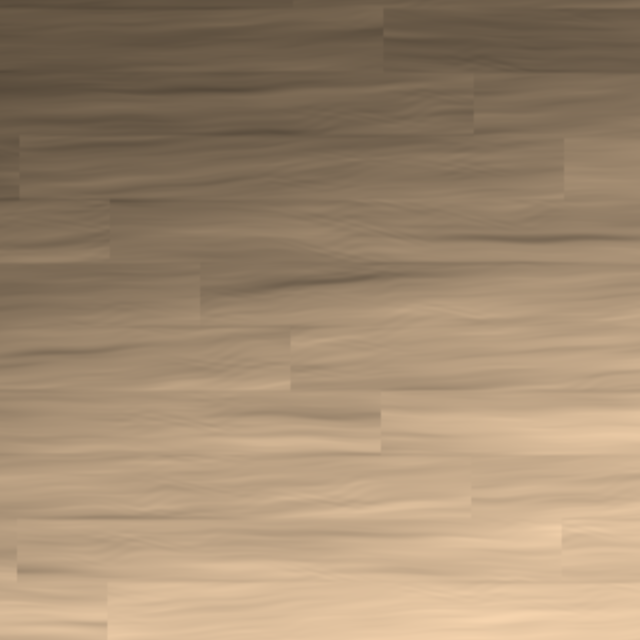
Write a three.js fragment shader that draws this texture.

```glsl
// Pale oak floor: ten rows of staggered planks, lit from the lower right.
varying vec2 vUv;

const float ROW_HEIGHT = 0.0996;
const float TOP_SEAM = 0.987;
const float PLANK_LENGTH = 0.851;
const float FIRST_JOINT = 0.599;
const float STAGGER = 0.1412;
const float JOINT_BLUR = 0.0025;
const float SEAM_BLUR = 0.004;
const vec3 SHADOW_WOOD = vec3(0.355, 0.302, 0.238);
const vec3 LIT_WOOD = vec3(0.89, 0.768, 0.63);

float hash(vec2 p) {
  return fract(sin(dot(p, vec2(12.99, 78.23))) * 4375.85);
}

// Cellular noise: each cell holds one soft stroke, light or dark.
float strokes(vec2 p, float thinness) {
  vec2 cell = floor(p);
  vec2 local = fract(p);
  float sum = 0.0;
  for (int j = -1; j <= 1; j++) {
    for (int i = -1; i <= 1; i++) {
      vec2 offset = vec2(float(i), float(j));
      vec2 id = cell + offset;
      vec2 center = vec2(hash(id), hash(id + 17.3));
      vec2 d = offset + center - local;
      float weight = 2.0 * hash(id + 41.7) - 1.0;
      sum += weight * exp(-4.5 * d.x * d.x - thinness * d.y * d.y);
    }
  }
  return sum;
}

// Fine crinkles across the grain, gathered in patches.
float ripple(vec2 p, float patchAmount) {
  float wave = sin(p.x * 85.0 + p.y * 260.0 + 3.0 * sin(p.y * 130.0 + p.x * 23.0));
  wave += sin(p.x * 57.0 - p.y * 400.0 + 2.0 * sin(p.x * 41.0));
  return wave * smoothstep(0.0, 0.8, patchAmount);
}

// Relative brightness of one plank, given its row and number.
float wood(vec2 p, vec2 plank) {
  float seed = hash(plank + 3.1);
  float tone = hash(plank + 8.7) - 0.5;
  float slope = mix(-0.01, 0.1, seed * seed);
  vec2 q = p + vec2(7.0, 13.0) * seed;
  q.y -= slope * p.x;
  q.y += 0.003 * sin(p.x * 9.0 + seed * 6.3);
  q.y += 0.0014 * sin(p.x * 37.0 + p.y * 50.0 + seed * 19.0);

  float broad = strokes(q * vec2(2.4, 30.0), 4.5);
  float fine = strokes(q * vec2(5.0, 80.0), 4.5);
  float fiber = strokes(q * vec2(11.0, 150.0), 4.5);
  float vein = min(strokes(q * vec2(2.8, 24.0) + 5.0, 40.0), 0.0);
  float crinkle = ripple(q, strokes(q * vec2(5.0, 14.0) + 31.0, 4.5));
  return 0.06 * tone + 0.08 * broad + 0.052 * fine + 0.03 * fiber
    + 0.15 * vein + 0.013 * crinkle;
}

// Planks in one row, blended across the nearest end joint.
float plankRow(vec2 p, float row) {
  float along = (p.x - FIRST_JOINT - STAGGER * row) / PLANK_LENGTH;
  float joint = floor(along + 0.5);
  float gap = (along - joint) * PLANK_LENGTH;
  float side = smoothstep(-JOINT_BLUR, JOINT_BLUR, gap);
  float left = wood(p, vec2(joint - 1.0, row));
  float right = wood(p, vec2(joint, row));
  return mix(left, right, side);
}

// All rows, counted downward and blended across the nearest seam.
float planks(vec2 p) {
  float down = (TOP_SEAM - p.y) / ROW_HEIGHT;
  float seam = floor(down + 0.5);
  float gap = (down - seam) * ROW_HEIGHT;
  float side = smoothstep(-SEAM_BLUR, SEAM_BLUR, gap);
  float shade = mix(plankRow(p, seam - 1.0), plankRow(p, seam), side);
  float wear = smoothstep(0.1, 1.0, sin(p.x * 6.0 + seam * 2.4));
  float line = exp(-gap * gap / (SEAM_BLUR * SEAM_BLUR));
  return shade - 0.07 * wear * line;
}

// Long bands that run across several planks.
float bands(vec2 p) {
  vec2 q = p - vec2(0.0, 0.03 * p.x - 0.004 * sin(p.x * 7.0));
  return 0.06 * strokes(q * vec2(1.5, 20.0) + 9.0, 4.5)
    + 0.035 * strokes(q * vec2(1.8, 9.0) + 23.0, 4.5);
}

// Light falling off toward the upper left, steepest in the middle.
float lighting(vec2 p) {
  float down = 1.0 - p.y;
  float light = 0.21 * p.x + 0.77 * down + 0.2 * p.x * down * p.y;
  return light - 0.055 * sin(6.2832 * light);
}

void main() {
  float light = lighting(vUv);
  float contrast = mix(1.5, 0.85, clamp(light, 0.0, 1.0));
  float grain = (planks(vUv) + bands(vUv)) * contrast;
  vec3 color = mix(SHADOW_WOOD, LIT_WOOD, light) * (1.015 + grain);
  gl_FragColor = vec4(clamp(color, 0.0, 1.0), 1.0);
}
```
